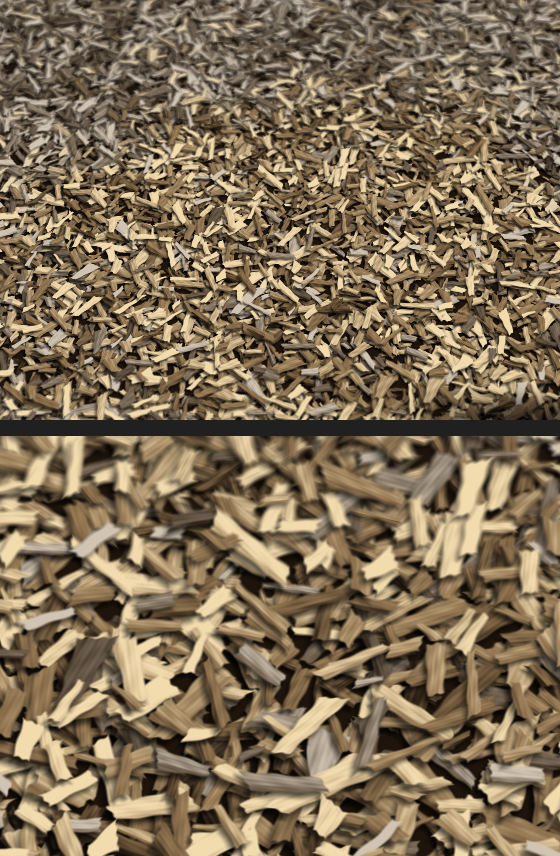
Top, the full canvas; bottom, a detail of the centre.
Reproduce this texture procedurally as a WebGL 1 fragment shader.

```glsl
precision highp float;
// Sunlit heap of fresh tan wood chips in front of older grey mulch, softly out of focus far away.
uniform vec2 u_resolution;

const int LAYERS = 12;
const vec2 LIGHT_DIR = vec2(0.5, 0.86);
const vec3 GAP_COLOR = vec3(0.12, 0.08, 0.045);
const vec3 FRESH_MID = vec3(0.56, 0.45, 0.31);
const vec3 FRESH_LIGHT = vec3(0.95, 0.86, 0.68);
const vec3 OLD_MID = vec3(0.44, 0.38, 0.31);
const vec3 OLD_LIGHT = vec3(0.82, 0.77, 0.70);

vec3 hash3(vec2 cell, float seed) {
  vec3 s = vec3(dot(cell, vec2(127.1, 311.7)),
                dot(cell, vec2(269.5, 183.3)),
                dot(cell, vec2(419.2, 371.9)));
  return fract(sin(s + seed * 17.3) * 43758.545);
}

vec2 rotate(vec2 v, float angle) {
  float c = cos(angle), s = sin(angle);
  return vec2(c * v.x + s * v.y, c * v.y - s * v.x);
}

// Splintered bar: tapered, slanted ends, slightly ragged outline.
float chipDistance(vec2 p, vec2 halfSize, vec3 rnd) {
  p.x += p.y * (rnd.x - 0.5) * 1.6 + 0.012 * sin(p.y * 45.0 + rnd.z * 40.0);
  p.y += 0.012 * sin(p.x * 13.0 + rnd.x * 30.0);
  halfSize.y *= 1.0 + (rnd.y - 0.5) * 0.9 * p.x / halfSize.x;
  vec2 d = abs(p) - halfSize;
  return length(max(d, 0.0)) + min(max(d.x, d.y), 0.0);
}

// Layered sines running along the grain.
float woodFibre(vec2 p, float seed) {
  float bend = sin(p.x * 7.0 + seed * 30.0) * 0.8;
  return 0.5 * sin(p.y * 41.0 + bend + seed * 60.0)
       + 0.3 * sin(p.y * 97.0 + p.x * 9.0 + seed * 25.0)
       + 0.4 * sin(p.x * 15.0 + p.y * 23.0 + seed * 80.0);
}

// Slow unevenness of the heap, as hollows and sunlit mounds.
float moundLight(vec2 uv) {
  return 0.5 * sin(uv.x * 13.0 + 4.0 * sin(uv.y * 9.0))
       + 0.5 * sin(uv.y * 31.0 - uv.x * 17.0 + 2.0 * sin(uv.x * 21.0));
}

vec3 woodColor(float tone, float fresh) {
  vec3 mid = mix(OLD_MID, FRESH_MID, fresh);
  vec3 light = mix(OLD_LIGHT, FRESH_LIGHT, fresh);
  vec3 color = mix(GAP_COLOR, mid, smoothstep(0.0, 0.5, tone));
  return mix(color, light, smoothstep(0.42, 0.95, tone));
}

// Positive inside the fresh heap, negative in the old mulch behind it.
float heapField(vec2 uv) {
  float fromCrest = uv.x - 0.7;
  float crest = 0.79 - 0.57 * fromCrest * fromCrest;
  crest -= 0.19 * smoothstep(0.82, 1.0, uv.x);
  return crest + 0.02 * sin(uv.x * 23.0) - uv.y;
}

float freshness(vec2 uv, vec3 rnd) {
  float heap = smoothstep(-0.04, 0.04, heapField(uv) + (rnd.x - 0.5) * 0.15);
  float corner = smoothstep(0.45, 0.1, uv.x) * smoothstep(0.5, 0.2, uv.y);
  float greyShare = 0.12 + 0.22 * corner;
  return mix(0.7 * step(0.8, rnd.y), step(greyShare, rnd.y), heap);
}

float focusBlur(float y) {
  return 0.0013 + 0.006 * smoothstep(0.45, 1.0, y) + 0.002 * smoothstep(0.22, 0.0, y);
}

// Scatters one chip per cell, each casting a shadow on what lies below.
vec3 addLayer(vec3 color, vec2 ground, vec2 uv, float blur, float cellSize, float height, float seed) {
  vec2 grid = ground / cellSize + seed * vec2(3.37, 5.71);
  float soft = blur / cellSize;
  for (int j = -1; j <= 1; j++) {
    for (int i = -1; i <= 1; i++) {
      vec2 cell = floor(grid) + vec2(float(i), float(j));
      vec3 place = hash3(cell, seed);
      vec3 look = hash3(cell + 53.0, seed);
      vec3 form = hash3(cell + 91.0, seed);
      vec2 offset = grid - cell - place.xy;
      float angle = place.z * 3.1416;
      vec2 halfSize = vec2(0.24 + 0.42 * form.x * form.x, 0.06 + 0.11 * form.y);
      vec2 p = rotate(offset, angle);
      vec2 light = rotate(LIGHT_DIR, angle);

      float shade = chipDistance(p + light * 0.10, halfSize, form);
      float shadow = smoothstep(0.05 + soft, -0.05 - soft, shade);
      color *= 1.0 - 0.6 * shadow;

      float body = chipDistance(p, halfSize, form);
      float cover = smoothstep(soft, -soft, body);
      float side = p.y / halfSize.y * sign(light.y);
      float bevel = smoothstep(-0.2 - soft, -0.65, side) * abs(light.y);
      float detail = 1.0 / (1.0 + 60.0 * soft * soft);
      float tone = (0.34 + 0.78 * look.z) * mix(0.62, 1.0, height);
      tone += detail * (0.08 * woodFibre(p, form.z) - 0.24 * bevel);
      vec2 chipUv = uv - offset * cellSize * vec2(0.6, 0.7);
      tone += 0.11 * moundLight(chipUv);
      color = mix(color, woodColor(tone, freshness(chipUv, look)), cover);
    }
  }
  return color;
}

void main() {
  vec2 uv = gl_FragCoord.xy / u_resolution;
  float aspect = u_resolution.x / u_resolution.y;
  // Chips shrink and flatten with distance.
  vec2 ground = vec2((uv.x - 0.5) * aspect * (1.0 + 0.35 * uv.y), uv.y * (1.05 + 0.4 * uv.y));
  float blur = max(focusBlur(uv.y), 0.6 / u_resolution.y) * (1.1 + 0.5 * uv.y);

  vec3 color = GAP_COLOR;
  for (int i = 0; i < LAYERS; i++) {
    float seed = float(i) + 1.0;
    float cellSize = mix(0.046, 0.092, fract(seed * 0.618));
    color = addLayer(color, ground, uv, blur, cellSize, seed / float(LAYERS), seed);
  }
  // Shaded near corner.
  color *= 1.0 - 0.6 * smoothstep(0.09, 0.0, uv.y) * smoothstep(0.65, 0.95, uv.x);
  gl_FragColor = vec4(color, 1.0);
}
```
